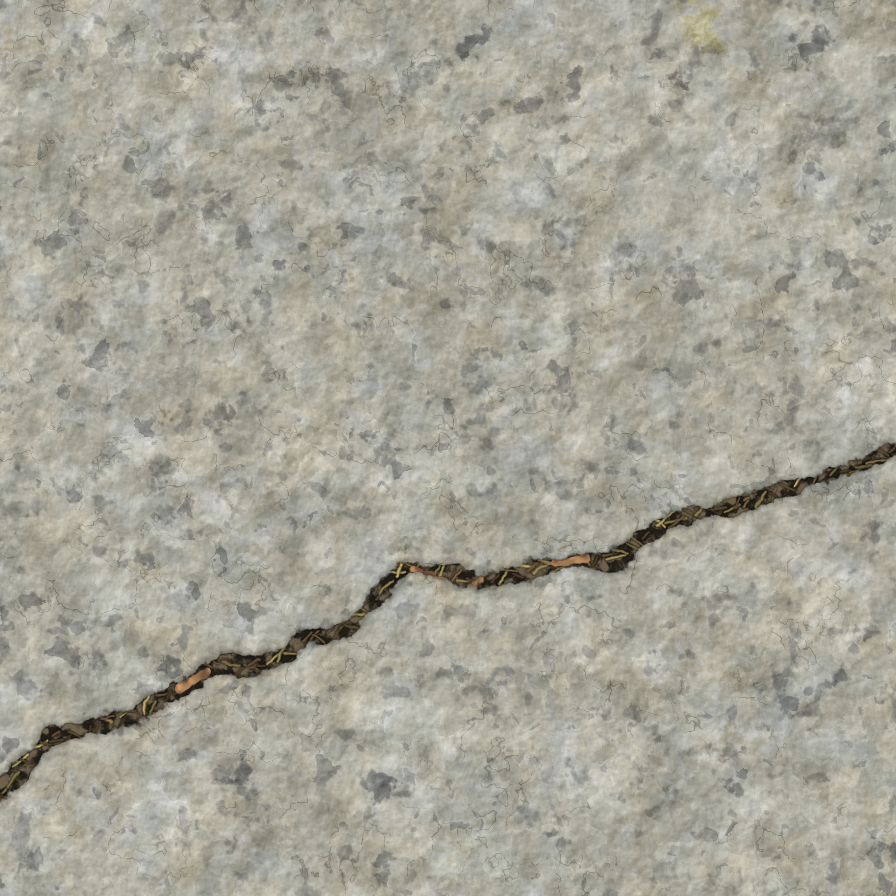
Write a WebGL 2 fragment shader that draws this texture.

```glsl
#version 300 es
precision highp float;
// Weathered granite slab split by a jagged crack filled with straw and leaf bits.
// Stone: layered noise, ragged cellular flakes and mineral specks with relief.
// Crack: noise-warped distance to a polyline, with debris strewn along it.
uniform vec2 u_resolution;
out vec4 outColor;

const vec3 STONE = vec3(.676, .668, .615);
const vec3 QUARTZ = vec3(.735, .75, .755);
const vec3 MINERAL = vec3(.39, .395, .39);
const vec3 LICHEN = vec3(.67, .63, .42);
const vec3 SOIL_DARK = vec3(.13, .115, .09);
const vec3 SOIL_LIGHT = vec3(.43, .38, .30);
const vec3 STRAW = vec3(.70, .63, .38);
const vec3 BARK = vec3(.38, .29, .21);
const vec3 LEAF = vec3(.70, .52, .36);
const float HALF_WIDTH = .0082;
const float STRAW_DENSITY = 110.;
const vec2 LIGHT_STEP = vec2(-.0022, .0026);

const int KNOTS = 23;
const vec2 CRACK[KNOTS] = vec2[](
  vec2(0, .115), vec2(.026, .147), vec2(.062, .177), vec2(.156, .203), vec2(.195, .232),
  vec2(.247, .26), vec2(.273, .254), vec2(.322, .267), vec2(.345, .286), vec2(.388, .301),
  vec2(.423, .333), vec2(.443, .359), vec2(.466, .37), vec2(.531, .349), vec2(.605, .366),
  vec2(.647, .375), vec2(.684, .372), vec2(.742, .418), vec2(.781, .431), vec2(.82, .435),
  vec2(.892, .46), vec2(.97, .482), vec2(1, .5));
// Leaves: centre, angle, half length. Spots: centre, radius.
const vec4 LEAVES[4] = vec4[](vec4(.214, .24, .5, .017), vec4(.482, .357, -.4, .022),
  vec4(.637, .374, .12, .017), vec4(.535, .353, .95, .011));
const vec3 DARK_SPOTS[6] = vec3[](vec3(.309, .703, .012), vec3(.453, .756, .009),
  vec3(.268, .137, .02), vec3(.424, .126, .019), vec3(.523, .948, .022), vec3(.903, .948, .018));
const vec3 PALE_SPOTS[6] = vec3[](vec3(.19, .83, .05), vec3(.39, .71, .035),
  vec3(.15, .52, .04), vec3(.6, .96, .045), vec3(.71, .71, .035), vec3(.86, .2, .045));

float hash(vec2 p) { return fract(sin(dot(p, vec2(127.1, 311.7))) * 43758.5); }

float noise(vec2 p) {
  vec2 i = floor(p), f = fract(p);
  f = f * f * (3. - 2. * f);
  return mix(mix(hash(i), hash(i + vec2(1, 0)), f.x),
             mix(hash(i + vec2(0, 1)), hash(i + 1.), f.x), f.y);
}

float fbm(vec2 p) {
  float sum = 0., amp = .53;
  for (int i = 0; i < 4; i++) {
    sum += amp * noise(p);
    p = mat2(1.6, 1.2, -1.2, 1.6) * p + 7.3;
    amp *= .5;
  }
  return sum;
}

vec2 wobble(vec2 p) { return vec2(fbm(p), fbm(p + 19.)) - .5; }

// Distance to the nearest cell seed and its random value.
vec2 grains(vec2 p) {
  vec2 best = vec2(9, 0);
  for (int k = 0; k < 9; k++) {
    vec2 c = floor(p) + vec2(k % 3 - 1, k / 3 - 1);
    float d = length(c + vec2(hash(c), hash(c + 41.7)) - p);
    if (d < best.x) best = vec2(d, hash(c + 83.1));
  }
  return best;
}

float segment(vec2 p, vec2 a, vec2 b) {
  vec2 ap = p - a, ab = b - a;
  return length(ap - ab * clamp(dot(ap, ab) / dot(ab, ab), 0., 1.));
}

float crackHeight(float x) {
  float y = CRACK[0].y;
  for (int i = 1; i < KNOTS; i++) {
    vec2 a = CRACK[i - 1], b = CRACK[i];
    y = mix(y, b.y, clamp((x - a.x) / (b.x - a.x), 0., 1.));
  }
  return y;
}

float spot(vec2 p, vec3 s, float rough) {
  return .8 * smoothstep(1., .4, length(p - s.xy) / s.z + rough);
}

vec3 stone(vec2 p) {
  vec2 q = p + .034 * wobble(p * 62.), r = p + .008 * wobble(p * 40.);
  vec2 grain = grains(q * 44.), flake = grains(q * 88. + 37.), speck = grains(q * 27. + 13.);
  float relief = fbm(r * 75.) - fbm((r + LIGHT_STEP) * 75.);
  float tone = .07 * fbm(p * 9.) + .22 * fbm(r * 34. + 5.) + .07 * grain.y
    + .055 * flake.y + .10 * fbm(p * 170.) - .2575 + .30 * relief;
  float warmth = .6 * fbm(r * 24. + 31.) + .22 * fract(grain.y * 17.) - .41;
  vec3 col = STONE + tone + warmth * vec3(.07, .005, -.075);
  // Short irregular fissures.
  float ridge = abs(fbm(r * 36. + 70.) - .5);
  col -= .13 * smoothstep(.022, 0., ridge) * smoothstep(.5, .75, noise(p * 31.));
  // Quartz and mineral patches with ragged borders.
  float rough = fbm(r * 70. + 11.) - .5, dark = 0.;
  float pale = .7 * smoothstep(.58, .72, fbm(r * 30. + 60.));
  for (int i = 0; i < 6; i++) {
    pale = max(pale, spot(p, PALE_SPOTS[i], 3. * rough + .24));
    dark = max(dark, spot(p, DARK_SPOTS[i], 3.5 * rough + .14));
  }
  dark = max(dark, .55 * step(.88, speck.y) * smoothstep(.3, .08, speck.x + 1.6 * rough));
  dark = max(dark, .45 * step(.95, flake.y) * smoothstep(.55, .2, flake.x + .8 * rough));
  dark = max(dark, .45 * smoothstep(.64, .76, fbm(r * 44. + 90.)));
  col = mix(col, QUARTZ + tone, pale * .55);
  col = mix(col, MINERAL + tone, dark);
  return mix(col, LICHEN + tone, .7 * spot(p, vec3(.777, .97, .03), 2. * rough));
}

vec3 debris(vec2 p, float px) {
  p += .007 * wobble(p * 70.);
  vec3 col = mix(SOIL_DARK, SOIL_LIGHT, smoothstep(.36, .68, fbm(p * 120.)));
  for (float k = -2.; k <= 2.; k++) {
    float id = floor(p.x * STRAW_DENSITY) + k;
    float lift = hash(vec2(id, 2)), size = hash(vec2(id, 4));
    float x = (id + hash(vec2(id, 1))) / STRAW_DENSITY, angle = 2.2 * hash(vec2(id, 3)) - .75;
    vec2 c = vec2(x, crackHeight(x) + .014 * (lift - .5));
    vec2 reach = vec2(cos(angle), sin(angle)) * mix(.004, .012, size);
    float d = segment(p, c - reach, c + reach);
    vec3 tint = mix(BARK, STRAW, smoothstep(.35, .8, size)) * mix(.6, 1.1, lift);
    col *= 1. - .4 * smoothstep(.004, .001, d);
    col = mix(col, tint, smoothstep(px, -px, d - .0013));
  }
  for (int i = 0; i < 4; i++) {
    vec4 leaf = LEAVES[i];
    vec2 reach = vec2(cos(leaf.z), sin(leaf.z)) * leaf.w;
    float d = segment(p, leaf.xy - reach, leaf.xy + reach) + .006 * noise(p * 120.);
    col = mix(col, LEAF * (.6 + .6 * noise(p * 150.)), smoothstep(px, -px, d - .0068));
  }
  return col;
}

void main() {
  vec2 p = gl_FragCoord.xy / u_resolution;
  float px = 1. / min(u_resolution.x, u_resolution.y), d = 9.;
  vec2 w = p + .018 * wobble(p * 38. + 3.) + .009 * wobble(p * 120.);
  for (int i = 1; i < KNOTS; i++) d = min(d, segment(w, CRACK[i - 1], CRACK[i]));
  d -= HALF_WIDTH + .009 * (noise(p * 34. + 9.) - .5);
  vec3 col = stone(p) * (1. - .2 * smoothstep(.008, 0., d));
  if (d < .01) {
    vec3 fill = debris(p, px) * mix(.7, 1., smoothstep(0., -.004, d));
    col = mix(col, fill, smoothstep(1.5 * px, -1.5 * px, d));
  }
  outColor = vec4(clamp(col, 0., 1.), 1);
}
```
